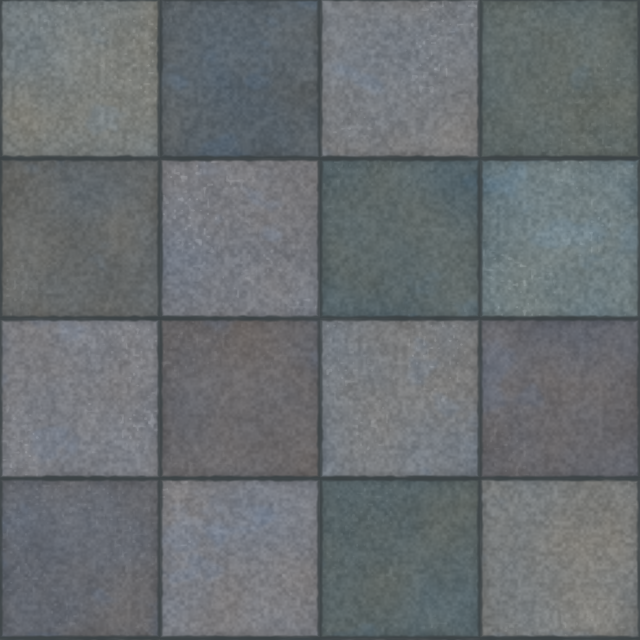
Reproduce this texture procedurally as a Shadertoy shader.

```glsl
// Four by four checkerboard of light and dark slate tiles with thin dark joints.
// Each tile gets its own shade and tint from a hash; layered value noise adds
// cloudy mottling, fine stone grain, pale flecks and slightly worn edges.

const float TILES = 4.0;                            // repeats across and down
const vec2  JOINT_OFFSET = vec2(0.0, 0.0025);       // shift of the joint grid
const float JOINT_CORE = 0.0012;                    // half width of the dark core
const float JOINT_SOFT = 0.0062;                    // where the joint has faded out
const float EDGE_SHADE = 0.020;                     // width of the dim tile border
const vec3  LIGHT_STONE = vec3(0.472, 0.492, 0.498);
const vec3  DARK_STONE  = vec3(0.378, 0.400, 0.411);
const vec3  JOINT_COLOR = vec3(0.235, 0.262, 0.272);
const vec3  WARM_COOL   = vec3(0.026, 0.002, -0.026); // tint axis, warm to blue
const vec3  GREEN_MAUVE = vec3(-0.010, 0.010, -0.002);
const float TILE_VARIATION = 0.026;
const float MOTTLE_AMOUNT = 0.075;
const float GRAIN_AMOUNT = 0.125;
const float FLECK_AMOUNT = 0.060;

float hash(vec2 p) {
    vec3 q = fract(vec3(p.xyx) * 0.1031);
    q += dot(q, q.yzx + 33.33);
    return fract((q.x + q.y) * q.z);
}

float valueNoise(vec2 p) {
    vec2 cell = floor(p);
    vec2 f = fract(p);
    f = f * f * (3.0 - 2.0 * f);
    float low  = mix(hash(cell), hash(cell + vec2(1.0, 0.0)), f.x);
    float high = mix(hash(cell + vec2(0.0, 1.0)), hash(cell + vec2(1.0, 1.0)), f.x);
    return mix(low, high, f.y);
}

// Sum of octaves, each turned so the lattice does not show
float fbm(vec2 p) {
    float sum = 0.0;
    float weight = 0.5;
    for (int i = 0; i < 4; i++) {
        sum += weight * valueNoise(p);
        p = mat2(1.6, 1.2, -1.2, 1.6) * p + 17.3;
        weight *= 0.5;
    }
    return sum / 0.9375;
}

// Stone colour at a point of one tile; local runs from 0 to 1
vec3 stone(vec2 local, vec2 id) {
    vec2 p = local + id * 7.0 + 3.0;                // separate noise for each tile
    float isLight = mod(id.x + id.y, 2.0);
    vec3 color = mix(DARK_STONE, LIGHT_STONE, isLight);

    // Shade and tint of the whole tile
    color += (hash(id + 11.0) - 0.5) * TILE_VARIATION;
    color += (hash(id + 23.0) - 0.5) * WARM_COOL;
    color += (hash(id + 37.0) - 0.5) * 2.0 * GREEN_MAUVE;

    // Cloudy mottling and drifting tint
    float cloud = fbm(p * 3.2);
    color += (cloud - 0.5) * MOTTLE_AMOUNT;
    color += (fbm(p * 1.9 + 41.0) - 0.5) * 2.4 * WARM_COOL;

    // Fine grain, a little stronger on light stone
    float grain = 0.6 * valueNoise(p * 36.0) + 0.4 * valueNoise(p.yx * 61.0 + 5.0);
    color += (grain - 0.5) * GRAIN_AMOUNT * mix(0.75, 1.0, isLight);

    // Pale flecks gathered in patches
    float fleck = smoothstep(0.70, 0.95, valueNoise(p * 43.0 + 71.0));
    float patches = smoothstep(0.45, 0.72, fbm(p * 2.6 + 89.0));
    color += fleck * patches * FLECK_AMOUNT * mix(0.6, 1.0, isLight);

    // Rare bluish stains
    float stain = smoothstep(0.66, 0.80, fbm(p * vec2(3.0, 4.0) + 131.0));
    return color + stain * vec3(0.000, 0.016, 0.036);
}

void mainImage(out vec4 fragColor, in vec2 fragCoord) {
    vec2 uv = fragCoord / iResolution.xy;
    float pixel = 1.0 / min(iResolution.x, iResolution.y);

    vec2 grid = (uv - JOINT_OFFSET) * TILES;
    vec2 id = mod(floor(grid), TILES);
    vec2 local = fract(grid);
    vec3 color = stone(local, id);

    // Distance to the nearest joint on each axis, roughened by wear
    vec2 edge = min(local, 1.0 - local) / TILES;
    float wear = valueNoise(uv * 95.0 + 7.0) - 0.5;
    vec2 worn = edge + wear * 0.0022;

    // Dim border inside each tile
    vec2 border = 1.0 - smoothstep(vec2(0.0), vec2(EDGE_SHADE), edge);
    color *= 1.0 - 0.09 * max(border.x, border.y);

    // Joints, the upright ones slightly fainter
    float soft = max(JOINT_SOFT, JOINT_CORE + pixel);
    vec2 joint = 1.0 - smoothstep(vec2(JOINT_CORE), vec2(soft), worn);
    joint *= vec2(0.80, 0.92) * (0.88 + 0.24 * valueNoise(uv * 38.0 + 19.0));
    color = mix(color, JOINT_COLOR, clamp(max(joint.x, joint.y), 0.0, 1.0));

    fragColor = vec4(clamp(color, 0.0, 1.0), 1.0);
}
```
